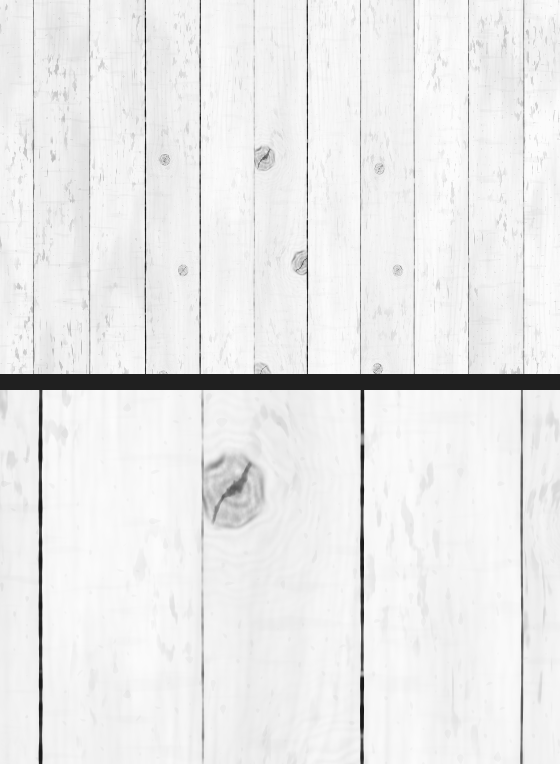
Top: the whole. Bottom: its middle third, enlarged.
This texture is drawn by a WebGL 1 fragment shader. Its source:

```glsl
precision highp float;
// Whitewashed vertical planks: eleven boards split by ten thin dark seams.
// Each board has its own tone, grain that bends around knots, and scuffed paint;
// all detail comes from gradient noise in units of the canvas height.

uniform vec2 u_resolution;

const float ASPECT = 1.5;           // canvas width in canvas heights
const float FIRST_SEAM = 0.09;
const float SEAM_PITCH = 0.1465;
const float SEAM_DRIFT = 0.007;     // unevenness of the board widths
const float SEAM_WIDTH = 0.0019;
const float HEAVY_WIDTH = 0.0030;
const float SEAM_TONE = 0.36;
const float HEAVY_TONE = 0.10;
const float BASE_TONE = 0.950;
const float TONE_SLOPE = 0.0022;    // boards brighten to the right
const float TONE_SWING = 0.009;     // every other board is darker
const float GRAIN_DEPTH = 0.020;
const float WEAR_DEPTH = 0.16;
const float STAIN_DEPTH = 0.045;
const float SCRATCH_DEPTH = 0.20;
const float KNOT_PITCH = 0.28;
const float BIG_KNOT = 0.030;
const float SMALL_KNOT = 0.014;

float hash(vec2 p) {
  return fract(sin(dot(p, vec2(127.1, 311.7))) * 43758.55);
}

vec2 gradient(vec2 cell) {
  float angle = 6.2832 * hash(cell);
  return vec2(cos(angle), sin(angle));
}

float gnoise(vec2 p) {
  vec2 i = floor(p), f = p - i;
  vec2 u = f * f * f * (f * (f * 6.0 - 15.0) + 10.0);
  vec2 e = vec2(1.0, 0.0);
  float low = mix(dot(gradient(i), f), dot(gradient(i + e), f - e), u.x);
  float high = mix(dot(gradient(i + e.yx), f - e.yx),
                   dot(gradient(i + 1.0), f - 1.0), u.x);
  return 1.4 * mix(low, high, u.y);
}

float fbm(vec2 p) {
  return gnoise(p) + 0.5 * gnoise(p * 2.1 + 3.7) + 0.25 * gnoise(p * 4.3 + 8.1);
}

float seamX(float i) {
  return FIRST_SEAM + SEAM_PITCH * i + SEAM_DRIFT * sin(0.6 * i);
}

// Darkens the tone where a seam covers the pixel (box filtered).
float drawSeam(float tone, float x, float y, float i, float pixel) {
  bool heavy = i == 2.0 || i == 3.0 || i == 5.0;
  float ragged = fbm(vec2(i * 9.3, y * 40.0));
  float halfWidth = 0.5 * (heavy ? HEAVY_WIDTH : SEAM_WIDTH) * (1.0 + 0.25 * ragged);
  float gaps = smoothstep(0.45, 0.8, fbm(vec2(i * 6.7 + 2.0, y * 30.0)));
  float strength = i == 4.0 ? 0.35 + 0.5 * ragged : 0.92 + 0.2 * ragged - 0.6 * gaps;
  float d = x - seamX(i) - 0.0006 * gnoise(vec2(i * 5.1, y * 7.0));
  float cover = clamp(min(d + 0.5 * pixel, halfWidth)
                    - max(d - 0.5 * pixel, -halfWidth), 0.0, pixel) / pixel;
  tone -= 0.02 * exp(-abs(d) / 0.004);
  return mix(tone, heavy ? HEAVY_TONE : SEAM_TONE, cover * clamp(strength, 0.0, 1.0));
}

// Returns knot darkness and the sideways bend of the grain around the knots.
vec2 knots(vec2 q, float plank) {
  if (mod(plank, 2.0) < 0.5 || abs(plank - 5.0) > 2.5) return vec2(0.0);
  float size = plank == 5.0 ? BIG_KNOT : SMALL_KNOT;
  vec2 result = vec2(0.0);
  for (int k = 0; k < 3; k++) {
    float row = float(k);
    float chance = hash(vec2(plank, row));
    vec2 d = q - vec2(2.0 * size * sin(2.6 * row - 1.2),
                      0.01 + KNOT_PITCH * row + 0.05 * (chance - 0.5));
    vec2 s = d / size;
    float rough = gnoise(s * 1.3 + plank * 7.0 + row * 3.0);
    float fine = fbm(s * vec2(4.0, 2.5) + row * 5.0);
    float dist = length(s * vec2(1.0, 0.9)) + 0.18 * rough;
    float disc = 1.0 - smoothstep(0.85, 1.05, dist);
    float rim = exp(-120.0 * (dist - 0.95) * (dist - 0.95));
    float rings = 0.5 + 0.5 * sin(dist * 20.0 + 2.0 * rough);
    float crackLine = dot(s, vec2(0.8, -0.6)) + 0.3 * rough + 0.04 * fine;
    float crack = disc * (1.0 - smoothstep(0.02, 0.09, abs(crackLine)));
    float shade = disc * (0.09 + 0.05 * rings + 0.06 * fine) + rim * (0.14 + 0.3 * rough)
                + 0.10 * exp(-5.0 * dist * dist) + 0.30 * crack
                + 0.06 * (rings + 0.5 * fine) * exp(-0.7 * dist);
    result.x += max(shade, 0.0) * mix(0.6, 1.15, chance);
    result.y += 0.8 * d.x * exp(-0.18 * dist * dist);
  }
  return result;
}

void main() {
  vec2 p = gl_FragCoord.xy / u_resolution * vec2(ASPECT, 1.0);
  float pixel = ASPECT / u_resolution.x;

  // Board under this point, and coordinates from its centre line
  float plank = floor((p.x - FIRST_SEAM) / SEAM_PITCH) + 1.0;
  if (p.x < seamX(plank - 1.0)) plank -= 1.0;
  else if (p.x >= seamX(plank)) plank += 1.0;
  vec2 q = vec2(p.x - 0.5 * (seamX(plank - 1.0) + seamX(plank)), p.y);
  float tone = BASE_TONE + TONE_SLOPE * plank + TONE_SWING * (1.0 - 2.0 * mod(plank, 2.0));

  // Grain: fine fibres, broad streaks and wavy growth lines
  vec2 knot = knots(q, plank);
  vec2 g = vec2(q.x - knot.y + plank * 3.7, q.y + plank * 11.3);
  float fibre = gnoise(g * vec2(150.0, 9.0)) + 0.6 * gnoise(g * vec2(170.0, 60.0) + 9.0);
  float streak = gnoise(g * vec2(30.0, 1.5));
  float wave = g.x + 0.035 * gnoise(g * vec2(9.0, 1.8));
  float growth = pow(0.5 + 0.5 * sin(wave * 430.0), 4.0);
  tone += GRAIN_DEPTH * (0.6 * fibre + 0.8 * streak
        - growth * smoothstep(-0.1, 0.5, gnoise(g * vec2(12.0, 2.5) + 5.0)));

  // Worn paint: broad stains and crumbly scuffs, strongest on the outer boards
  float wear = mix(0.45, 1.0, smoothstep(1.5, 4.0, abs(plank - 5.5)));
  float stain = smoothstep(-0.1, 0.7, fbm(g * vec2(10.0, 3.0) + 17.0));
  float patches = smoothstep(0.0, 0.8, fbm(g * vec2(12.0, 4.5)));
  float scuff = smoothstep(0.15, 0.6, fbm(g * vec2(85.0, 32.0)));
  float sawMark = smoothstep(0.3, 0.8, fbm(g * vec2(9.0, 60.0)));
  float speck = smoothstep(0.6, 0.7, gnoise(g * 90.0));
  tone -= wear * (WEAR_DEPTH * patches * scuff + STAIN_DEPTH * stain
        + 0.025 * sawMark + 0.06 * speck);

  // Sparse hairline scratches along the grain, in clusters
  float hairline = 1.0 - smoothstep(0.03, 0.12, abs(gnoise(g * vec2(62.0, 4.0) + 31.0)));
  float cluster = smoothstep(0.3, 0.7, fbm(g * vec2(9.0, 4.0) + 43.0));
  float broken = smoothstep(-0.1, 0.4, fbm(g * vec2(50.0, 22.0) + 7.0));
  tone -= SCRATCH_DEPTH * wear * hairline * cluster * broken;

  tone = min(tone - knot.x, 0.985);
  tone = drawSeam(tone, p.x, p.y, plank - 1.0, pixel);
  tone = drawSeam(tone, p.x, p.y, plank, pixel);
  gl_FragColor = vec4(vec3(clamp(tone, 0.0, 1.0)), 1.0);
}
```
